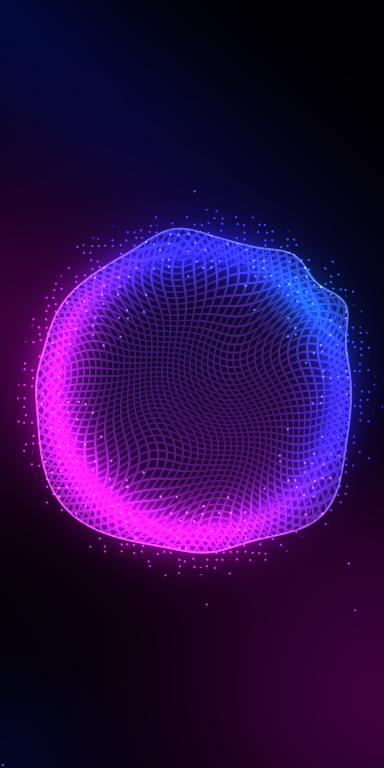
Write a Shadertoy shader that draws this background.

```glsl
// A glowing wire-mesh orb over a dark diagonal gradient: a lobed polar outline,
// a magenta-to-azure rim glow, a warped grid inside, a woven shell at the rim
// and a halo of hashed specks. Units: canvas width = 1, orb radius = 1 in q.

const float RADIUS = 0.401;

float hash(vec2 p) {
    vec3 h = fract(p.xyx * vec3(0.1031, 0.1030, 0.0973));
    h += dot(h, h.yzx + 33.33);
    return fract((h.x + h.y) * h.z);
}

float blob(vec2 p, vec2 center, vec2 size) {
    vec2 d = (p - center) / size;
    return exp(-dot(d, d));
}

// Line at every integer of c; footprint is the change of c over one pixel.
float gridLine(float c, float footprint, float thickness) {
    float d = abs(fract(c - 0.5) - 0.5);
    float halfWidth = thickness + footprint * 0.5;
    float coverage = thickness / halfWidth;
    return coverage * (1.0 - smoothstep(halfWidth * 0.4, halfWidth * 1.5, d));
}

float lobe(float angle, float degreesAt, float sharpness) {
    return exp(sharpness * (cos(angle - radians(degreesAt)) - 1.0));
}

float outline(float a) {
    return 1.0 + 0.12 * lobe(a, 31.0, 75.0) + 0.09 * lobe(a, 54.0, 60.0)
        + 0.07 * lobe(a, 98.0, 45.0) + 0.045 * lobe(a, 148.0, 22.0)
        + 0.03 * lobe(a, 176.0, 50.0) + 0.14 * lobe(a, 220.0, 9.0)
        + 0.04 * lobe(a, 274.0, 40.0) + 0.14 * lobe(a, 316.0, 18.0);
}

vec3 backdrop(vec2 p) {
    vec3 navy = vec3(0.0, 0.03, 0.22), plum = vec3(0.21, 0.0, 0.21);
    float diagonal = p.y + 0.75 * p.x - 1.95;
    vec3 col = vec3(0.004, 0.002, 0.012);
    col += navy * exp(-diagonal * diagonal * 9.0) * (1.0 - 0.65 * p.x);
    col += plum * blob(p, vec2(-0.08, 1.15), vec2(0.65, 0.42));
    col += plum * blob(p, vec2(1.0, 0.12), vec2(0.52, 0.36));
    col += plum * 0.5 * blob(p, vec2(0.95, 0.55), vec2(0.55, 0.3));
    return col + navy * 0.6 * blob(p, vec2(-0.05, 0.0), vec2(0.3, 0.24));
}

// Round specks on a jittered grid; amount is the share of cells filled.
float specks(vec2 p, float cellSize, float amount, float size) {
    vec2 cell = floor(p / cellSize);
    vec2 jitter = vec2(hash(cell + 7.0), hash(cell + 31.0)) - 0.5;
    float d = length((fract(p / cellSize) - 0.5 - jitter * 0.4) * cellSize);
    float soft = 0.7 / iResolution.x;
    float filled = step(hash(cell), amount);
    return filled * (1.0 - smoothstep(size - soft, size + soft, d));
}

// Sheet of cloth folded towards a pinch just below the centre.
float clothMesh(vec2 q) {
    float fold = q.y + 0.09 + 0.07 * sin(q.x * 4.5 + 0.6);
    float u = q.x + 0.09 * sin(q.y * 4.0 + q.x * 2.0)
        + 0.06 * sin(q.y * 7.0 - q.x * 3.0 + 1.0);
    float v = q.y + 0.13 * tanh(fold * 4.5) * exp(-q.x * q.x)
        + 0.07 * sin(q.x * 5.0 + q.y * 2.5) + 0.04 * sin(q.x * 9.0 - q.y * 4.0);
    u *= 21.0;
    v *= 21.0;
    return max(gridLine(u, fwidth(u), 0.07), gridLine(v, fwidth(v), 0.07));
}

// Crossing spirals that follow the lobed rim.
float shellMesh(float angle, float r, float edge, float pixel) {
    float turn = angle / 6.2831853 * 110.0;
    float depth = (r / edge) * 26.0 + 1.2 * sin(angle * 7.0);
    float footprint = 26.0 * pixel;
    float a = gridLine(turn + depth * 0.55, footprint, 0.09);
    float b = gridLine(turn - depth * 0.55 + 2.0 * sin(angle * 5.0), footprint, 0.09);
    return max(max(a, b), 0.8 * gridLine(depth, footprint, 0.08));
}

void mainImage(out vec4 fragColor, in vec2 fragCoord) {
    vec2 p = fragCoord / iResolution.xy * vec2(1.0, 2.0);
    vec2 q = (p - vec2(0.513, 0.979)) / RADIUS;
    float pixel = 1.0 / (iResolution.x * RADIUS);
    float r = length(q);
    float angle = atan(q.y, q.x);
    float edge = outline(angle);
    float inside = 1.0 - smoothstep(-pixel, pixel, r - edge);

    // Rim hue runs from lower left to upper right.
    float along = dot(q / max(r, 0.01), vec2(0.756, 0.655));
    vec3 hue = mix(vec3(0.88, 0.07, 0.93), vec3(0.14, 0.14, 0.98),
        smoothstep(-0.65, 0.6, along));
    hue = mix(hue, vec3(0.03, 0.40, 0.95), 0.85 * lobe(angle, 40.0, 12.0));
    float power = 0.72 + 0.33 * lobe(angle, 222.0, 2.5) - 0.15 * lobe(angle, 325.0, 6.0);

    // Dark body and the haze outside it.
    vec3 col = backdrop(p);
    col += hue * power * 0.55 * exp(-max(r - 0.98, 0.0) * 8.5) * (1.0 - inside);
    vec3 body = mix(vec3(0.15, 0.015, 0.23), vec3(0.055, 0.025, 0.19),
        smoothstep(-0.8, 0.6, q.y));
    col = mix(col, body + hue * 0.12 * smoothstep(0.5, 1.0, r), inside);

    // Bright band just within the outline.
    float offset = r - 0.93;
    float band = exp(-pow(abs(offset) / (offset < 0.0 ? 0.14 : 0.11), 1.4));
    col += hue * band * power * mix(0.35, 0.9, inside);

    // Mesh, outline and specks.
    vec3 thread = mix(vec3(0.62, 0.24, 0.76), hue + 0.3, smoothstep(0.55, 0.95, r));
    float shell = smoothstep(0.80, 0.94, r);
    col += thread * clothMesh(q) * inside * 0.65 * (1.0 - shell);
    col += thread * shellMesh(angle, r, edge, pixel) * inside * shell * 0.55;
    float rim = 1.0 - smoothstep(0.3 * pixel, 1.6 * pixel, abs(r - edge));
    col += (hue * 0.5 + 0.3) * rim * 0.75;
    float halo = smoothstep(0.98, 1.03, r) * (1.0 - smoothstep(1.08, 1.24, r));
    col += (hue + 0.12) * specks(p, 0.019, 0.65 * halo, 0.0028) * (1.0 - inside) * 0.75;
    float sparkle = smoothstep(0.55, 0.9, r) * inside;
    col += (hue * 0.5 + 0.4) * specks(p + 3.0, 0.022, 0.3 * sparkle, 0.003) * 0.7;

    fragColor = vec4(clamp(col, 0.0, 1.0), 1.0);
}
```
